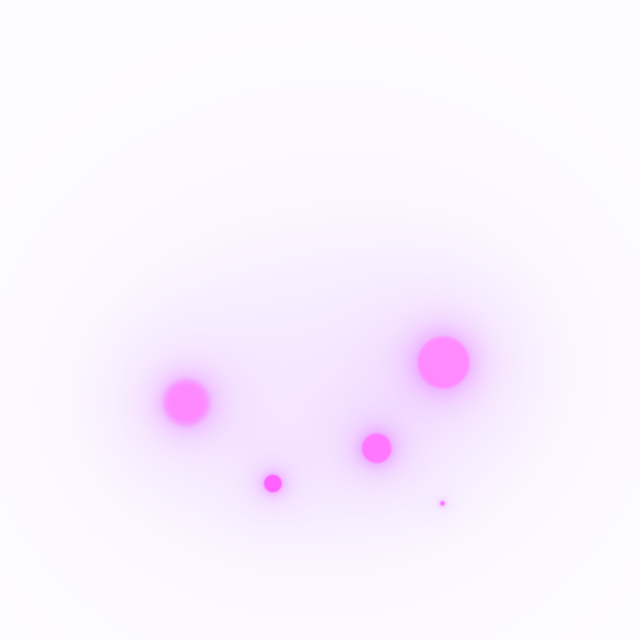
Give the GLSL for this background, as a three.js fragment shader.

```glsl
// Draws five glowing pink orbs in a pale lavender haze.
varying vec2 vUv;

const vec3 PAPER = vec3(0.992, 0.990, 1.0);
const vec3 LAVENDER_ABSORB = vec3(0.35, 1.0, 0.0);
const vec3 PINK_ABSORB = vec3(0.05, 1.0, 0.0);

// Each orb is its center (xy) and radius (z).
const vec3 ORB_RIGHT = vec3(0.693, 0.4336, 0.0400);
const vec3 ORB_LEFT = vec3(0.291, 0.3710, 0.0335);
const vec3 ORB_MIDDLE = vec3(0.5885, 0.2995, 0.0228);
const vec3 ORB_SMALL = vec3(0.4264, 0.2445, 0.0136);
const vec3 ORB_SPECK = vec3(0.6914, 0.2135, 0.0030);

float gaussian(vec2 offset, float width) {
  return exp(-dot(offset, offset) / (width * width));
}

// Broad haze behind all orbs
vec3 hazeAbsorption(vec2 p) {
  vec2 offset = p - vec2(0.485, 0.40);
  float haze = 0.022 * gaussian(offset, 0.42) + 0.030 * gaussian(offset, 0.23);
  return LAVENDER_ABSORB * haze;
}

// Tight pink rim and wider lavender halo outside the radius
vec3 haloAbsorption(float edgeDistance, float radius) {
  float outside = max(edgeDistance, 0.0);
  float rim = 0.16 * exp(-outside / (0.45 * radius + 0.002));
  float strength = 0.12 * radius / (radius + 0.008);
  float halo = strength * exp(-outside / (2.0 * radius + 0.010));
  return PINK_ABSORB * rim + LAVENDER_ABSORB * halo;
}

// Halo first, then the flat core with a soft edge
vec3 addOrb(vec3 color, vec2 p, vec3 orb, vec3 core, float softness) {
  float edgeDistance = length(p - orb.xy) - orb.z;
  color -= haloAbsorption(edgeDistance, orb.z);
  float coverage = 1.0 - smoothstep(-softness, softness, edgeDistance);
  return mix(color, core, coverage);
}

void main() {
  vec3 color = PAPER - hazeAbsorption(vUv);
  color = addOrb(color, vUv, ORB_RIGHT, vec3(1.0, 0.55, 1.0), 0.0035);
  color = addOrb(color, vUv, ORB_LEFT, vec3(0.995, 0.54, 1.0), 0.0090);
  color = addOrb(color, vUv, ORB_MIDDLE, vec3(1.0, 0.47, 1.0), 0.0025);
  color = addOrb(color, vUv, ORB_SMALL, vec3(1.0, 0.38, 1.0), 0.0020);
  color = addOrb(color, vUv, ORB_SPECK, vec3(0.98, 0.42, 0.98), 0.0025);
  gl_FragColor = vec4(clamp(color, 0.0, 1.0), 1.0);
}
```
